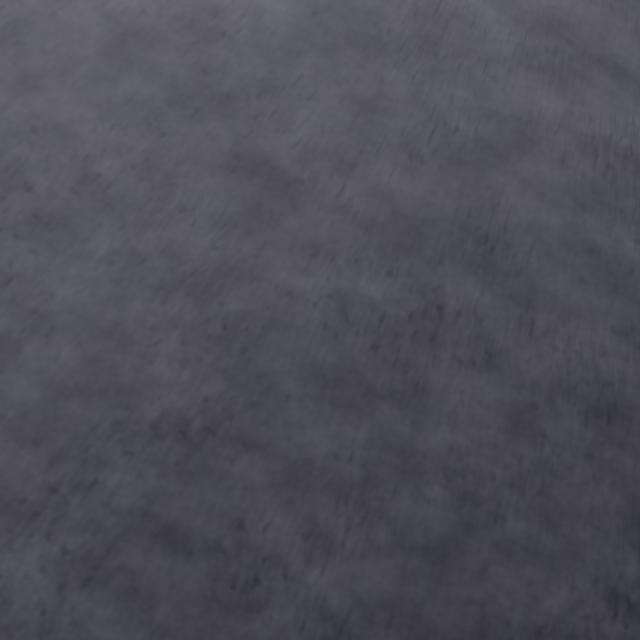
Write a WebGL 2 fragment shader that draws this texture.

```glsl
#version 300 es
precision highp float;
// Dim slate surface: a soft diagonal light falloff, cloudy mottling stretched
// sideways, and fine brushed streaks with small dark pits. The streaks follow
// polar coordinates, so they fan from slanted (left) to upright (right).

uniform vec2 u_resolution;
out vec4 fragColor;

vec2 gradientAt(vec2 cell) {
    vec3 h = fract(cell.xyx * vec3(0.1031, 0.1030, 0.0973));
    h += dot(h, h.yzx + 33.33);
    float angle = 6.2832 * fract((h.x + h.y) * h.z);
    return vec2(cos(angle), sin(angle));
}

float gradientNoise(vec2 p) {
    vec2 i = floor(p), f = fract(p);
    vec2 w = f * f * f * (f * (f * 6.0 - 15.0) + 10.0);
    vec2 e = vec2(0.0, 1.0);
    float low = mix(dot(gradientAt(i), f),
                    dot(gradientAt(i + e.yx), f - e.yx), w.x);
    float high = mix(dot(gradientAt(i + e.xy), f - e.xy),
                     dot(gradientAt(i + e.yy), f - e.yy), w.x);
    return mix(low, high, w.y);
}

float fbm(vec2 p) {
    float sum = 0.0, amplitude = 1.0;
    for (int octave = 0; octave < 4; octave++) {
        sum += amplitude * gradientNoise(p);
        p = mat2(1.92, 0.56, -0.56, 1.92) * p + 17.3;
        amplitude *= 0.6;
    }
    return sum;
}

void main() {
    vec2 uv = gl_FragCoord.xy / u_resolution;

    // Light falls off from the upper left to the lower right
    float light = 0.231 + 0.065 * uv.y + 0.055 * uv.y * uv.y + 0.048 * (1.0 - uv.x);

    // Mottling: broad drifts and smaller clouds, wider than tall
    vec2 tilted = vec2(uv.x + 0.3 * uv.y, uv.y - 0.22 * uv.x * (1.0 - uv.x));
    light += 0.022 * gradientNoise(uv * 3.1 + 4.7);
    light += 0.050 * fbm(tilted * vec2(9.0, 13.0) + 21.0);

    // Fan coordinates: x runs across the streaks, y along them
    vec2 ray = vec2(1.06, 1.7) - uv;
    vec2 fan = vec2(1.3 * atan(ray.x, ray.y), length(ray));

    // Brushed streaks, stronger towards the lower edge and the right
    float patches = smoothstep(-0.25, 0.4, fbm(uv * 5.0 + 52.0));
    float brushing = mix(0.45, 1.0, patches) * (1.15 - 0.6 * uv.y + 0.25 * uv.x);
    float streaks = gradientNoise(fan * vec2(75.0, 24.0) + 8.0)
                  + 0.9 * gradientNoise(fan * vec2(150.0, 42.0) + 71.0);
    light += 0.025 * brushing * streaks;

    // Small dark pits, drawn out along the streaks
    float pits = smoothstep(0.18, 0.62, gradientNoise(fan * vec2(72.0, 44.0) + 120.0));
    light -= 0.042 * pits * mix(0.35, 1.0, patches);

    // Faint soft grain
    light += 0.011 * gradientNoise(uv * vec2(95.0, 120.0) + 33.0);

    // Slate tint drifting slightly between violet and blue-green
    float hue = fbm(uv * vec2(5.0, 6.0) + 90.0);
    vec3 tint = vec3(0.002, 0.0, 0.040) + vec3(0.006, -0.004, 0.002) * hue;
    fragColor = vec4(light + tint, 1.0);
}
```
